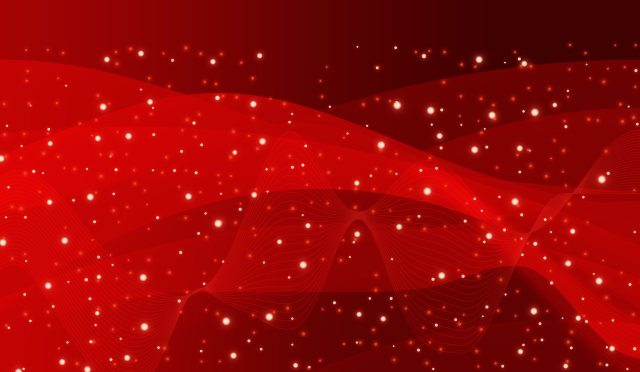
Reproduce this background procedurally as a Shadertoy shader.

```glsl
// Glowing red backdrop: overlapping curved sheets, fine line meshes and scattered sparks.

const vec3 RED = vec3(1.0, 0.016, 0.018);
const vec3 LINE_COLOR = vec3(0.95, 0.16, 0.12);
const vec3 WHITE_SPARK = vec3(1.0, 0.89, 0.79);
const vec3 ORANGE_SPARK = vec3(1.0, 0.26, 0.10);
const vec3 HALO_COLOR = vec3(0.96, 0.30, 0.20);
const int MESH_LINES = 24;
const int SWEEP_LINES = 12;
const int FAINT_ARCS = 5;
const float LINE_WIDTH = 0.0016;
const float LINE_ALPHA = 0.14;
const float SPARK_TOP = 0.89;

float hash(vec2 p) {
    return fract(sin(dot(p, vec2(127.1, 311.7))) * 43758.5453);
}

float bump(float x, float center, float width) {
    float t = (x - center) / width;
    return exp(-t * t);
}

// Lays a translucent sheet below an edge, with a faint lit rim.
void sheet(inout float tone, float y, float edge, float target, float alpha) {
    float depth = edge - y;
    float aa = 0.8 / iResolution.y;
    float cover = smoothstep(-aa, aa, depth);
    float rim = 0.025 * exp(-max(depth, 0.0) / 0.03);
    tone = mix(tone, target + rim, cover * alpha);
}

// Upper and lower envelopes of the wave mesh.
vec2 meshEnvelope(float x) {
    float high = 0.18 + 0.36 * bump(x, 0.03, 0.14) + 0.45 * bump(x, 0.45, 0.085)
               + 0.385 * bump(x, 0.67, 0.12) + 0.47 * bump(x, 1.0, 0.15);
    float low = 0.05 + 0.24 * bump(x, 0.02, 0.08) - 0.11 * bump(x, 0.2, 0.07)
              + 0.12 * bump(x, 0.36, 0.09) + 0.10 * bump(x, 0.3, 0.04)
              + 0.36 * bump(x, 0.56, 0.065) + 0.43 * smoothstep(0.72, 0.88, x);
    return vec2(high, low);
}

// Envelopes of the ribbon that falls to the lower right.
vec2 sweepEnvelope(float x) {
    float fall = smoothstep(0.6, 1.06, x);
    return vec2(0.575 - 0.46 * fall, 0.55 - 0.60 * fall);
}

// Sums evenly spaced strands between two envelopes.
float strands(float y, vec2 env, vec2 slope, int count) {
    float width = max(LINE_WIDTH, 1.0 / iResolution.y);
    float light = 0.0;
    for (int i = 0; i < count; i++) {
        float s = float(i) / float(count - 1);
        float m = mix(slope.x, slope.y, s);
        float dist = abs(y - mix(env.x, env.y, s)) / sqrt(1.0 + m * m);
        light += 1.0 - smoothstep(0.0, width, dist);
    }
    return min(light * LINE_ALPHA, 0.35);
}

// One jittered spark per kept cell: x is its core, y its halo.
vec2 sparks(vec2 p, float cell, float keep, float radius, float seed) {
    vec2 id = floor(p / cell);
    vec2 key = id + seed;
    vec2 jitter = vec2(hash(key + 3.1), hash(key + 7.7));
    vec2 center = (id + 0.18 + 0.64 * jitter) * cell;
    float kept = step(hash(key), keep) * step(center.y, SPARK_TOP);
    float size = radius * mix(0.6, 1.15, hash(key + 11.3));
    float d = length(p - center) / size;
    float core = 1.0 - smoothstep(0.4, 1.2, d);
    float halo = 0.6 * exp(-0.9 * d * d) + 0.3 * exp(-0.3 * d * d);
    return kept * vec2(core, halo);
}

void mainImage(out vec4 fragColor, in vec2 fragCoord) {
    vec2 p = fragCoord / iResolution.y;
    float aspect = iResolution.x / iResolution.y;
    float x = p.x / aspect, y = p.y;
    float away = 1.0 - x;

    // Backdrop and sheets, from back to front
    float tone = mix(0.66, 0.25, smoothstep(-0.1, 0.85, x));
    sheet(tone, y, 0.84 - 0.55 * away * away, 0.44, 0.85);
    sheet(tone, y, 0.71 - away * away, 0.54, 0.75);
    sheet(tone, y, 0.475 + 0.365 * bump(x, 0.0, 0.53), mix(0.78, 0.60, x), 0.85);
    sheet(tone, y, 0.42 + 0.33 * bump(x, 0.34, 0.4), mix(0.84, 0.64, x), 0.8);
    sheet(tone, y, 0.40 + 0.27 * bump(x, 0.46, 0.3), 0.72, 0.5);
    sheet(tone, y, 0.492 - 1.3 * (x - 0.5) * (x - 0.5),
          mix(0.72, 0.44, smoothstep(0.0, 0.75, x)), 0.85);
    sheet(tone, y, 0.38 + 0.08 * smoothstep(0.6, 1.0, x),
          mix(0.52, 0.66, smoothstep(0.55, 0.95, x)), 0.75 * smoothstep(0.3, 0.65, x));
    float leftBend = min(x - 0.33, 0.0);
    sheet(tone, y, 0.215 - 1.1 * leftBend * leftBend + 0.07 * bump(x, 0.8, 0.1)
          - 0.18 * smoothstep(0.82, 1.0, x),
          mix(0.62, 0.35, smoothstep(0.1, 0.6, x)), 0.9 * smoothstep(0.0, 0.3, x));

    // Faint arcs that alternately lighten and darken
    for (int i = 0; i < FAINT_ARCS; i++) {
        float k = float(i);
        float bend = x - 0.2 - 0.17 * k;
        float edge = 0.66 - 0.13 * k - (0.5 + 0.1 * k) * bend * bend;
        float shift = mod(k, 2.0) < 0.5 ? 0.035 : -0.035;
        sheet(tone, y, edge, tone + shift, 0.9);
    }

    // Translucent bodies of the mesh and ribbon
    float h = 0.001;
    vec2 mesh = meshEnvelope(x), sweep = sweepEnvelope(x);
    vec2 meshSlope = (meshEnvelope(x + h) - mesh) / (h * aspect);
    vec2 sweepSlope = (sweepEnvelope(x + h) - sweep) / (h * aspect);
    tone += 0.04 * smoothstep(mesh.y - 0.01, mesh.y + 0.01, y)
          * (1.0 - smoothstep(mesh.x - 0.01, mesh.x + 0.01, y));
    float ribbon = smoothstep(sweep.y - 0.05, sweep.y + 0.02, y)
                 * (1.0 - smoothstep(sweep.x - 0.02, sweep.x + 0.03, y));
    tone += 0.13 * ribbon * smoothstep(0.58, 0.75, x);
    vec3 color = RED * tone;

    // Fine lines
    float lines = strands(y, mesh, meshSlope, MESH_LINES);
    lines += 0.5 * strands(y, sweep, sweepSlope, SWEEP_LINES) * smoothstep(0.58, 0.75, x);
    color = mix(color, LINE_COLOR, min(lines, 0.4));

    // Sparks: small orange, small white, large white
    vec2 ember = sparks(p, 0.047, 0.40, 0.0052, 17.0);
    vec2 dust = sparks(p + 0.013, 0.058, 0.32, 0.0045, 41.0);
    vec2 star = sparks(p + 0.031, 0.115, 0.56, 0.0100, 73.0);
    color = mix(color, ORANGE_SPARK, 0.85 * max(ember.x, 0.7 * ember.y));
    color = mix(color, HALO_COLOR, 0.85 * max(dust.y * 0.6, star.y));
    color = mix(color, WHITE_SPARK, max(dust.x * 0.9, star.x));

    fragColor = vec4(color, 1.0);
}
```
